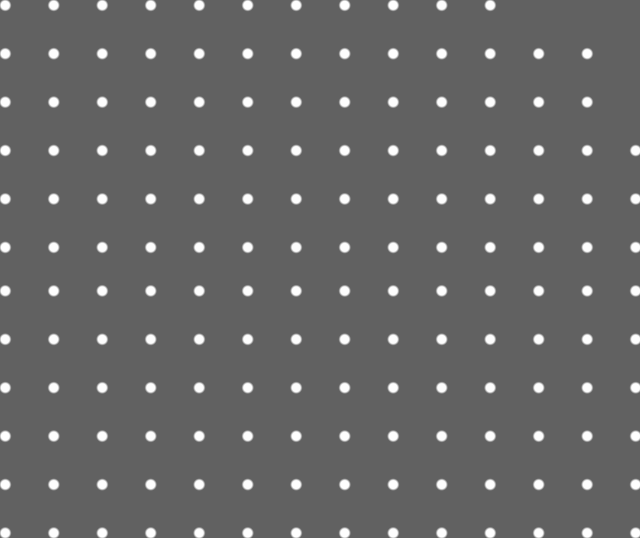
A Shadertoy shader for this pattern:

```glsl
#define PITCH vec2(0.09014, 0.0900)
#define MARGIN vec2(0.0098, 0.0098)
#define SEAM_SHIFT 0.0091
#define DOT_RADIUS 0.0096
#define EDGE_SOFTNESS 0.0027
#define GROUND_COLOR vec3(0.38)
#define DOT_COLOR vec3(0.995)

// Index of the last dot in a row; the top rows stop short
float lastColumn(float row) {
    return row < 0.5 ? 10.0 : (row < 2.5 ? 12.0 : 13.0);
}

float dotMask(vec2 offset) {
    float soft = max(EDGE_SOFTNESS, 0.75 / iResolution.y);
    return 1.0 - smoothstep(-soft, soft, length(offset) - DOT_RADIUS);
}

void mainImage(out vec4 fragColor, in vec2 fragCoord) {
    // Canvas heights, measured from the top left
    vec2 p = vec2(fragCoord.x, iResolution.y - fragCoord.y) / iResolution.y;

    // The lower half sits closer to the upper half than one pitch
    p.y += SEAM_SHIFT * step(0.5, p.y);

    // Nearest grid point, counted by column and row
    p -= MARGIN;
    vec2 cell = floor(p / PITCH + 0.5);
    float present = step(cell.x, lastColumn(cell.y) + 0.5);

    float mask = present * dotMask(p - cell * PITCH);
    fragColor = vec4(mix(GROUND_COLOR, DOT_COLOR, mask), 1.0);
}
```
